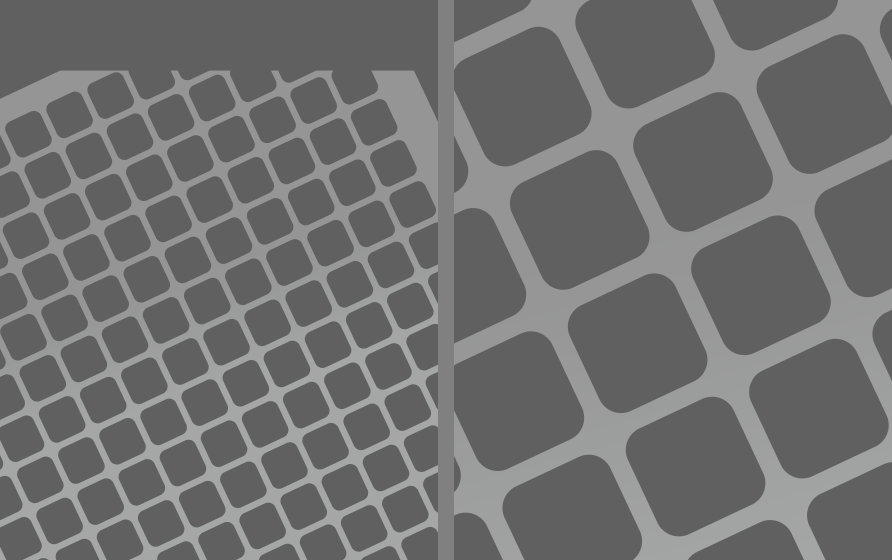
Left: the whole. Right: its middle third, enlarged.
Write a Shadertoy shader that draws this pattern.

```glsl
// Tilted light grille with rounded square openings on dark grey, cut off flat near the top.

// Lengths on the canvas are fractions of its height
const float PITCH = 0.0811;
const float TILT = 0.4392;
const vec2 FIRST_HOLE = vec2(0.0508, 0.7604);
const float TOP_CUT = 0.8740;

// Lengths on the grille are fractions of the pitch
const float HOLE_HALF = 0.4286;
const float HOLE_RADIUS = 0.175;
const vec2 LAST_HOLE = vec2(7.0, 0.0);      // rightmost column, top row
const vec2 PANEL_EDGE = vec2(8.278, 0.97);  // right and top edges

const vec3 DARK = vec3(0.378);
const vec3 METAL_TOP = vec3(0.585);
const vec3 METAL_BOTTOM = vec3(0.643, 0.655, 0.651);
const float SHADE_SLANT = 0.27;
const vec2 SHADE_RANGE = vec2(0.56, 0.83);

float roundedSquare(vec2 p, float halfSize, float radius) {
    vec2 d = abs(p) - halfSize + radius;
    return length(max(d, 0.0)) + min(max(d.x, d.y), 0.0) - radius;
}

// Coverage of the inside of a distance field, one pixel soft
float inside(float dist, float pixel) {
    return clamp(0.5 - dist / pixel, 0.0, 1.0);
}

void mainImage(out vec4 fragColor, in vec2 fragCoord) {
    vec2 p = fragCoord / iResolution.y;
    float pixel = 1.0 / iResolution.y;
    float gridPixel = pixel / PITCH;

    // Rotate into grille space, one unit per hole
    float c = cos(TILT), s = sin(TILT);
    vec2 r = p - FIRST_HOLE;
    vec2 grid = vec2(c * r.x + s * r.y, c * r.y - s * r.x) / PITCH;

    // Nearest hole, limited so the border stays solid
    vec2 cell = min(floor(grid + 0.5), LAST_HOLE);
    float hole = roundedSquare(grid - cell, HOLE_HALF, HOLE_RADIUS);

    // Panel outline and the flat cut above it
    vec2 beyond = grid - PANEL_EDGE;
    float panel = inside(max(beyond.x, beyond.y), gridPixel)
                * inside(p.y - TOP_CUT, pixel);
    float metal = panel * (1.0 - inside(hole, gridPixel));

    // Slanted shading, lighter toward the bottom
    float fall = 1.0 - p.y + SHADE_SLANT * p.x;
    vec3 metalColor = mix(METAL_TOP, METAL_BOTTOM,
                          smoothstep(SHADE_RANGE.x, SHADE_RANGE.y, fall));

    fragColor = vec4(mix(DARK, metalColor, metal), 1.0);
}
```
